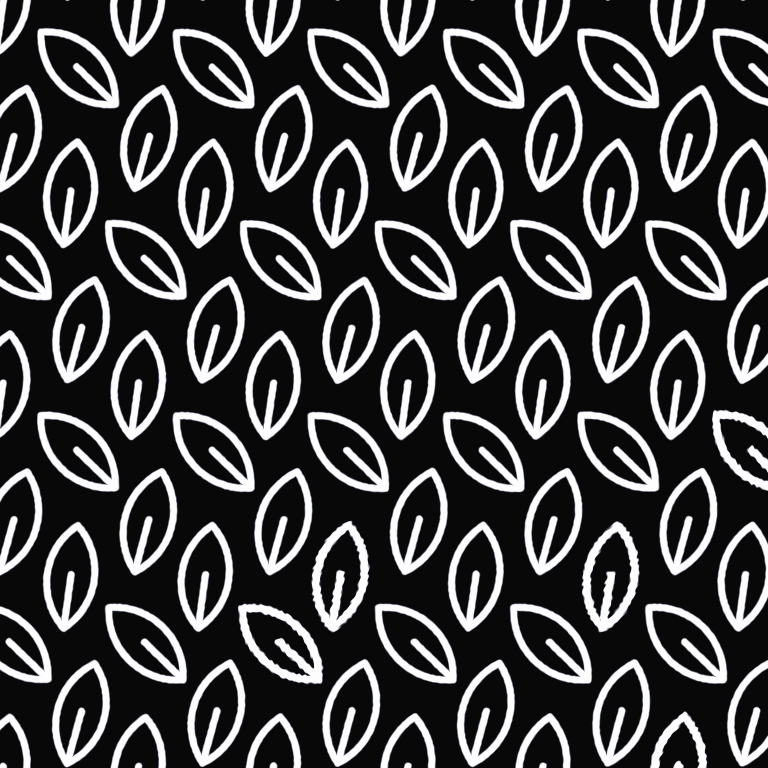
This pattern is drawn by a three.js fragment shader. Its source:

```glsl
varying vec2 vUv;

const vec3 GROUND = vec3(0.03, 0.03, 0.037);
const vec3 INK = vec3(0.992);
const vec3 EDGE_TINT = vec3(1.08, 1.04, 0.94);
const vec2 CELL = vec2(0.1758, 0.2495);
const vec2 LEAF_HALF = vec2(0.0308, 0.0674);
const float STROKE_HALF = 0.0047;
const float EDGE_SOFTNESS = 0.0013;
const float ROUGH_SHARE = 0.08;

float hash(vec3 p) {
  p = fract(p * vec3(0.1031, 0.1130, 0.0973));
  p += dot(p, p.yzx + 33.33);
  return fract((p.x + p.y) * p.z);
}

mat2 rotation(float angle) {
  float c = cos(angle), s = sin(angle);
  return mat2(c, -s, s, c);
}

// Lens formed by two overlapping circles, tips on the y axis
float lensDistance(vec2 p, vec2 halfSize) {
  p = abs(p);
  float offset = (halfSize.y * halfSize.y - halfSize.x * halfSize.x) / (2.0 * halfSize.x);
  if ((p.y - halfSize.y) * offset > p.x * halfSize.y) {
    return length(p - vec2(0.0, halfSize.y));
  }
  return length(p + vec2(offset, 0.0)) - (offset + halfSize.x);
}

float verticalSegment(vec2 p, float bottom, float top) {
  return length(vec2(p.x, p.y - clamp(p.y, bottom, top)));
}

// Layered sines that nibble at the stroke edges
float wobble(vec2 p, float phase) {
  float bend = 1.5 * sin(p.y * 170.0 + phase);
  float coarse = sin(p.x * 350.0 + phase + bend) * sin(p.y * 390.0 + 1.7 * phase);
  float fine = sin(p.x * 610.0 - p.y * 470.0 + 2.3 * phase + bend);
  return 0.65 * coarse + 0.35 * fine;
}

float leafStroke(vec2 p, vec2 halfSize, float strokeHalf) {
  float outline = abs(lensDistance(p, halfSize));
  float vein = verticalSegment(p, -halfSize.y, 0.003);
  return min(outline, vein) - strokeHalf;
}

// One leaf per cell, with every other row shifted by half a cell
float leafLattice(vec2 uv, vec2 anchor, float tilt, float kind) {
  vec2 p = uv - anchor;
  float row = floor(p.y / CELL.y + 0.5);
  float shift = 0.5 * mod(row, 2.0);
  float column = floor(p.x / CELL.x - shift + 0.5);
  p -= CELL * vec2(column + shift, row);

  // Hand-drawn variation of each leaf
  vec3 id = vec3(column + 20.0, row + 30.0, kind + 7.0);
  float phase = 6.2832 * hash(id);
  float rough = step(hash(id + 41.0), ROUGH_SHARE);
  float lean = (hash(id + 73.0) - 0.5) * mix(0.01, 0.05, rough);
  vec2 nudge = 0.0004 * vec2(cos(phase), sin(phase));
  p = rotation(tilt + lean) * (p - nudge);

  float strokeHalf = STROKE_HALF + 0.0007 * rough;
  float wear = mix(0.00035, 0.0014, rough) * wobble(p, phase);
  return leafStroke(p, LEAF_HALF, strokeHalf) + wear;
}

void main() {
  // Three leaf directions share the same lattice
  float leaning = leafLattice(vUv, vec2(0.1022, 0.9108), 0.80, 0.0);
  float slanted = leafLattice(vUv, vec2(0.1935, 0.8197), -0.266, 1.0);
  float upright = leafLattice(vUv, vec2(0.2676, 0.7480), -0.140, 2.0);
  float stroke = min(leaning, min(slanted, upright));

  // Cool tint along the soft edges
  float coverage = 1.0 - smoothstep(-EDGE_SOFTNESS, EDGE_SOFTNESS, stroke);
  vec3 tinted = pow(vec3(coverage), EDGE_TINT);
  gl_FragColor = vec4(mix(GROUND, INK, tinted), 1.0);
}
```
